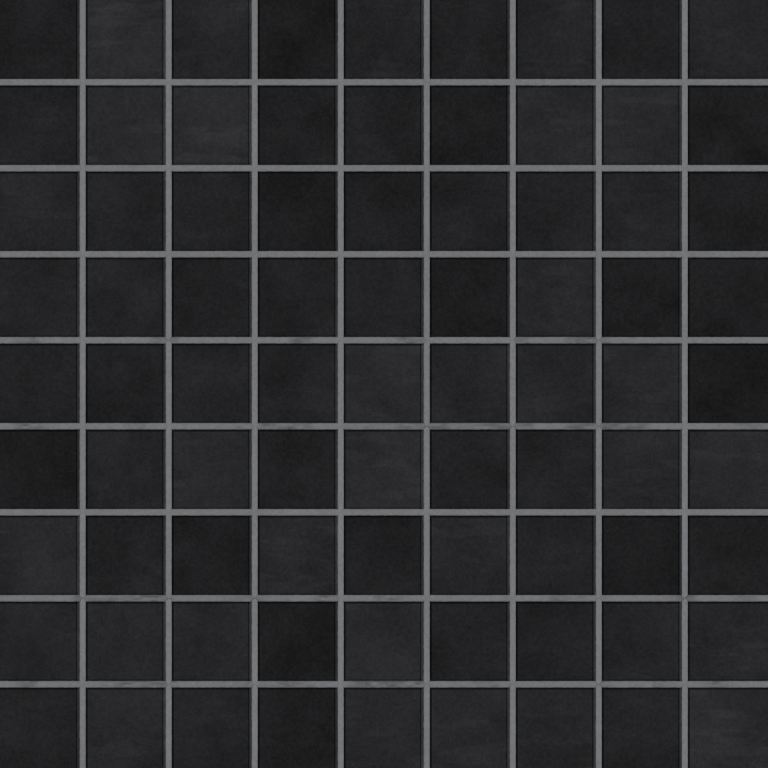
Reproduce this texture procedurally as a three.js fragment shader.

```glsl
// Dark square mosaic, nine tiles across and down, divided by grey grout.
// Distances to the nearest grout lines give the joints and bevels; hashes
// vary each tile's tone, and value noise adds clouds, streaks and grain.
varying vec2 vUv;

float hash(vec2 p) {
  vec3 q = fract(p.xyx * vec3(0.1031, 0.1030, 0.0973));
  q += dot(q, q.yzx + 33.33);
  return fract((q.x + q.y) * q.z);
}

float noise(vec2 p) {
  vec2 i = floor(p), f = fract(p);
  f = f * f * (3.0 - 2.0 * f);
  return mix(mix(hash(i), hash(i + vec2(1.0, 0.0)), f.x),
             mix(hash(i + vec2(0.0, 1.0)), hash(i + vec2(1.0)), f.x), f.y);
}

float fbm(vec2 p) {
  float sum = 0.0, amp = 0.5;
  for (int i = 0; i < 4; i++) {
    sum += amp * noise(p);
    p = p * 2.03 + 17.3;
    amp *= 0.5;
  }
  return sum;
}

// Soft strip from 0 to width, measured inward from a tile edge
float strip(float d, float width) {
  return smoothstep(-0.007, 0.007, d) * (1.0 - smoothstep(width - 0.007, width + 0.007, d));
}

void main() {
  // Tile grid; only the eight inner lines carry grout
  vec2 p = (vUv + vec2(0.0044, 0.0030)) / 0.112;
  vec2 tile = clamp(floor(p), 0.0, 8.0);
  vec2 line = clamp(floor(p + 0.5), 1.0, 8.0);
  vec2 side = p - line;
  vec2 edge = abs(side) - vec2(0.037, 0.039);
  float inside = min(edge.x, edge.y);
  float grain = noise(vUv * 430.0) + 0.6 * noise(vUv * 230.0 + 9.0) - 0.8;

  // Tile face: own tone, mottled clouds and faint drawn-out streaks
  float tone = hash(tile + 3.7);
  vec2 local = p + tile * 11.0;
  float cloud = fbm(local * 2.2) - 0.47;
  float streak = smoothstep(0.53, 0.68, fbm(local * vec2(2.0, 9.0) + 40.0));
  float shade = mix(0.112, 0.164, tone) + 0.060 * cloud + 0.024 * grain;
  shade += 0.018 * streak * tone;
  vec3 face = shade * vec3(0.985, 0.99, 1.03);

  // Bevel: dark rim, deepest at the upper and left edges
  float leftRim = strip(edge.x, 0.020) * step(0.0, side.x);
  float upperRim = strip(edge.y, 0.022) * step(side.y, 0.0);
  face *= 1.0 - 0.25 * strip(inside, 0.022);
  face *= 1.0 - 0.30 * max(leftRim, upperRim);

  // Thin lit strip on the right and lower edges, with a groove inside it
  float rightLip = strip(edge.x - 0.004, 0.018) * step(side.x, 0.0);
  float lowerLip = strip(edge.y - 0.004, 0.010) * step(0.0, side.y);
  float groove = strip(edge.x - 0.028, 0.014) * step(side.x, 0.0);
  face += vec3(0.085, 0.087, 0.091) * max(rightLip, 0.6 * lowerLip);
  face *= 1.0 - 0.32 * groove;

  // Grout: slightly duller across, with worn smudges along some rows
  float across = step(edge.y, edge.x);
  float wear = noise(vec2(vUv.x * 28.0, line.y * 7.0));
  float worn = smoothstep(0.45, 0.8, wear) * step(0.4, hash(vec2(line.y, 5.0)));
  float ragged = noise(vUv * vec2(90.0, 300.0));
  float greyness = 0.458 + 0.030 * grain + 0.03 * (fbm(vUv * 35.0) - 0.47);
  greyness -= across * (0.012 + 0.10 * worn * ragged);
  greyness *= 1.0 - 0.12 * smoothstep(-0.020, -0.002, inside);
  vec3 grout = greyness * vec3(0.99, 1.0, 1.02);

  // Joints with a soft, slightly uneven boundary
  float wobble = 0.003 * (noise(p * 25.0) - 0.5);
  vec3 color = mix(grout, face, smoothstep(-0.008, 0.008, inside + wobble));
  gl_FragColor = vec4(color, 1.0);
}
```
